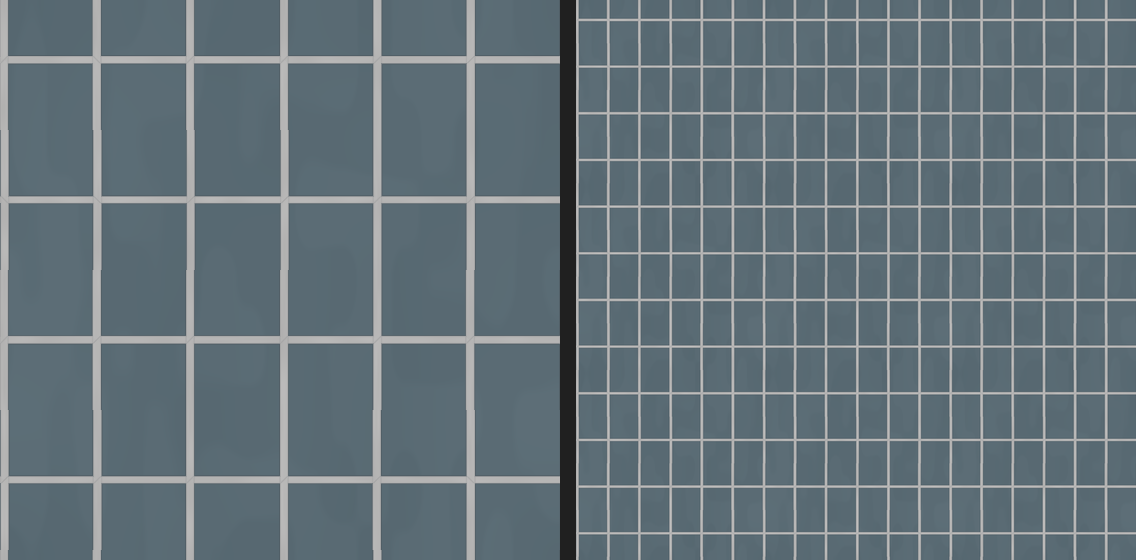
Left: one tile. Right: repeated 3 by 3.
Reproduce this pattern procedurally as a Shadertoy shader.

```glsl
const vec2 PANES = vec2(6.0, 4.0);
const vec2 GRID_ORIGIN = vec2(0.0435, 0.5729);   // first crossing, in panes
const vec2 BAR_HALF = vec2(0.0074, 0.0070);      // half bar widths, in canvas units
const vec3 GLASS = vec3(0.350, 0.418, 0.453);
const vec3 GLASS_EDGE = vec3(0.305, 0.355, 0.385);
const vec3 METAL = vec3(0.712, 0.710, 0.708);
const vec3 METAL_RIM = vec3(0.635, 0.636, 0.638);

float hash(vec2 p) {
    vec3 h = fract(vec3(p.xyx) * vec3(0.1031, 0.1030, 0.0973));
    h += dot(h, h.yzx + 33.33);
    return fract((h.x + h.y) * h.z);
}

// Value noise that wraps after a whole number of cells
float wrapNoise(vec2 p, vec2 period) {
    vec2 cell = floor(p);
    vec2 f = fract(p);
    f = f * f * (3.0 - 2.0 * f);
    vec2 a = mod(cell, period);
    vec2 b = mod(cell + 1.0, period);
    return mix(mix(hash(a), hash(vec2(b.x, a.y)), f.x),
               mix(hash(vec2(a.x, b.y)), hash(b), f.x), f.y);
}

float coverage(float dist, float pixel) {
    return clamp(0.5 - dist / pixel, 0.0, 1.0);
}

float thinLine(float dist, float halfWidth, float pixel) {
    return 1.0 - smoothstep(halfWidth, halfWidth + pixel, abs(dist));
}

// Faint vertical patches of reflection, one tone shift per pane
vec3 glassColor(vec2 uv, vec2 pane, float edgeDist) {
    vec2 period = PANES * vec2(3.0, 2.0);
    float patches = smoothstep(0.42, 0.58, wrapNoise(uv * period, period));
    float haze = wrapNoise(uv * PANES, PANES);
    float tone = 0.010 * (patches - 0.5) + 0.012 * (haze - 0.5);
    tone += 0.008 * (hash(pane + 17.0) - 0.5);
    float contact = 1.0 - smoothstep(0.0008, 0.0026, edgeDist);
    return mix(GLASS + tone, GLASS_EDGE, 0.75 * contact);
}

// Brushed grain runs along each bar
vec3 metalColor(vec2 uv, vec2 bars, float edgeDist) {
    vec2 grain = bars.x < bars.y ? vec2(256.0, 20.0) : vec2(20.0, 256.0);
    vec2 cloud = PANES * 4.0;
    float tone = 0.018 * (wrapNoise(uv * grain, grain) - 0.5);
    tone += 0.030 * (wrapNoise(uv * cloud, cloud) - 0.5);
    float face = smoothstep(0.0004, 0.0020, -edgeDist);
    return mix(METAL_RIM, METAL + tone, face);
}

// Mitre cut and butt joints where two bars cross
float jointSeam(vec2 local, vec2 bars, float slope, float pixel) {
    float crossing = coverage(max(bars.x, bars.y), pixel);
    float mitre = thinLine((local.x - slope * local.y) * 0.707, 0.0003, pixel);
    float butt = thinLine(bars.x, 0.0005, pixel) * coverage(bars.y, pixel);
    return max(0.65 * mitre * crossing, 0.45 * butt);
}

void mainImage(out vec4 fragColor, in vec2 fragCoord) {
    vec2 uv = fragCoord / iResolution.xy;
    float pixel = 1.0 / min(iResolution.x, iResolution.y);

    // Nearest crossing and its wrapped index
    vec2 p = uv * PANES - GRID_ORIGIN;
    vec2 crossing = mod(floor(p + 0.5), PANES);
    vec2 pane = mod(floor(p), PANES);
    vec2 local = (fract(p + 0.5) - 0.5) / PANES;

    // Occasional upright segments sit slightly off line
    float chance = hash(crossing + 41.0);
    local.x += 0.0011 * (step(0.82, chance) - step(chance, 0.12));

    // Signed distances to the upright and level bars
    vec2 widthJitter = vec2(hash(vec2(crossing.x, 7.0)), hash(vec2(crossing.y, 23.0))) - 0.5;
    vec2 bars = abs(local) - BAR_HALF - widthJitter * vec2(0.0006, 0.0012);
    float frameDist = min(bars.x, bars.y);

    vec3 glass = glassColor(uv, pane, frameDist);
    vec3 metal = metalColor(uv, bars, frameDist);
    float slope = hash(crossing + 5.0) < 0.7 ? 1.0 : -1.0;
    metal = mix(metal, METAL_RIM, jointSeam(local, bars, slope, pixel));

    fragColor = vec4(mix(glass, metal, coverage(frameDist, pixel)), 1.0);
}
```
